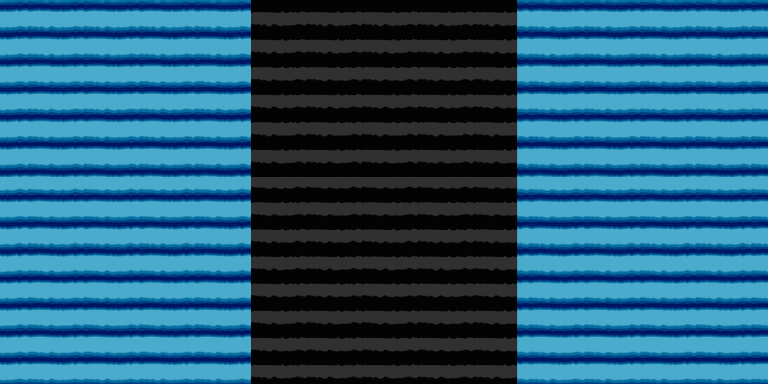
This texture is drawn by a Shadertoy shader. Its source:

```glsl
// Ribbed cloth: about fourteen light ribs on blue, crossed by a black panel.
// Each rib is a stack of soft steps whose edges are frayed by a noise that
// repeats along the rib; one straight seam joins two pieces of the cloth.

const vec3 SKY   = vec3(0.29, 0.67, 0.80);
const vec3 TEAL  = vec3(0.02, 0.43, 0.63);
const vec3 BLUE  = vec3(0.00, 0.25, 0.51);
const vec3 NAVY  = vec3(0.00, 0.08, 0.38);
const vec3 BLACK = vec3(0.01);
const vec3 GRAY  = vec3(0.19);

const float REPEATS_ACROSS = 13.8;
const float UPPER_PITCH = 0.0717;
const float LOWER_PITCH = 0.0706;
const float SEAM = 0.461;                  // measured down from the top
const vec2 PANEL = vec2(0.3268, 0.6735);   // left and right sides

float hash(vec2 p) {
    p = fract(p * vec2(0.1031, 0.1137));
    p += dot(p, p.yx + 33.33);
    return fract((p.x + p.y) * p.x * 17.13);
}

// Smooth noise in -1..1 that repeats after the given number of cells.
float loopNoise(float x, float cells, float seed) {
    float cell = floor(x * cells);
    float f = fract(x * cells);
    float a = hash(vec2(mod(cell, cells) + 1.0, seed));
    float b = hash(vec2(mod(cell + 1.0, cells) + 1.0, seed));
    return mix(a, b, f * f * (3.0 - 2.0 * f)) * 2.0 - 1.0;
}

// Frayed edge: coarse and fine waves shared by all ribs, plus a small change per rib.
float fray(float x, float seed, float row) {
    return 0.60 * loopNoise(x, 11.0, seed)
         + 0.40 * loopNoise(x, 23.0, seed + 5.0)
         + 0.20 * loopNoise(x, 17.0, seed + row * 3.0 + 40.0);
}

// Soft step over an edge.
float rise(float edge, float soft, float v) {
    return smoothstep(edge - soft, edge + soft, v);
}

// Blue rib, from dark groove through the light crest to the next groove.
vec3 blueRib(float x, float v, float row, float soft) {
    float upper = 0.030 * fray(x, 3.0, row);
    float lower = 0.045 * fray(x, 19.0, row);
    float streak = 0.5 + 0.5 * loopNoise(x, 13.0, 31.0);
    vec3 color = mix(NAVY, BLUE, 0.5 * streak * (1.0 - rise(0.025, soft, v)));
    color = mix(color, BLUE, rise(0.070 + upper, soft, v));
    color = mix(color, TEAL, rise(0.120 + upper, soft, v));
    color = mix(color, SKY,  rise(0.165 + upper, soft, v));
    color = mix(color, TEAL, rise(0.730 + lower, soft * 1.4, v));
    color = mix(color, BLUE, rise(0.840 + lower * 0.8, soft, v));
    return mix(color, NAVY,  rise(0.925 + upper, soft, v));
}

// Gray rib with small beads on its upper edge and a ragged lower edge.
vec3 grayRib(float x, float v, float row, float soft) {
    float bead = max(loopNoise(x, 14.0, 8.0), 0.0);
    float upper = 0.205 + 0.025 * fray(x, 3.0, row) - 0.065 * bead * bead;
    float lower = 0.660 + 0.060 * fray(x, 19.0, row);
    float band = rise(upper, soft * 0.8, v) * (1.0 - rise(lower, soft * 1.2, v));
    return mix(BLACK, GRAY, band);
}

// Cloth at a position counted in ribs, panel included.
vec3 cloth(float x, float ribs, float panel, float soft) {
    float along = x * REPEATS_ACROSS;
    float row = floor(ribs);
    float v = fract(ribs);
    return mix(blueRib(along, v, row, soft), grayRib(along, v, row, soft), panel);
}

void mainImage(out vec4 fragColor, in vec2 fragCoord) {
    vec2 uv = fragCoord / iResolution.xy;
    vec2 pixel = 1.0 / iResolution.xy;
    float down = 1.0 - uv.y;
    float soft = max(0.03, 0.6 * pixel.y / LOWER_PITCH);

    // Black panel across the middle
    float panel = rise(PANEL.x, 0.5 * pixel.x, uv.x)
                * (1.0 - rise(PANEL.y, 0.5 * pixel.x, uv.x));

    // Two pieces with slightly different pitch, joined at the seam
    float upperRibs = (down - 0.0323) / UPPER_PITCH + 1.2;
    float lowerRibs = (down - 0.4570) / LOWER_PITCH + 7.2;
    vec3 color = mix(cloth(uv.x, upperRibs, panel, soft),
                     cloth(uv.x, lowerRibs, panel, soft),
                     rise(SEAM, 0.5 * pixel.y, down));

    fragColor = vec4(color, 1.0);
}
```
